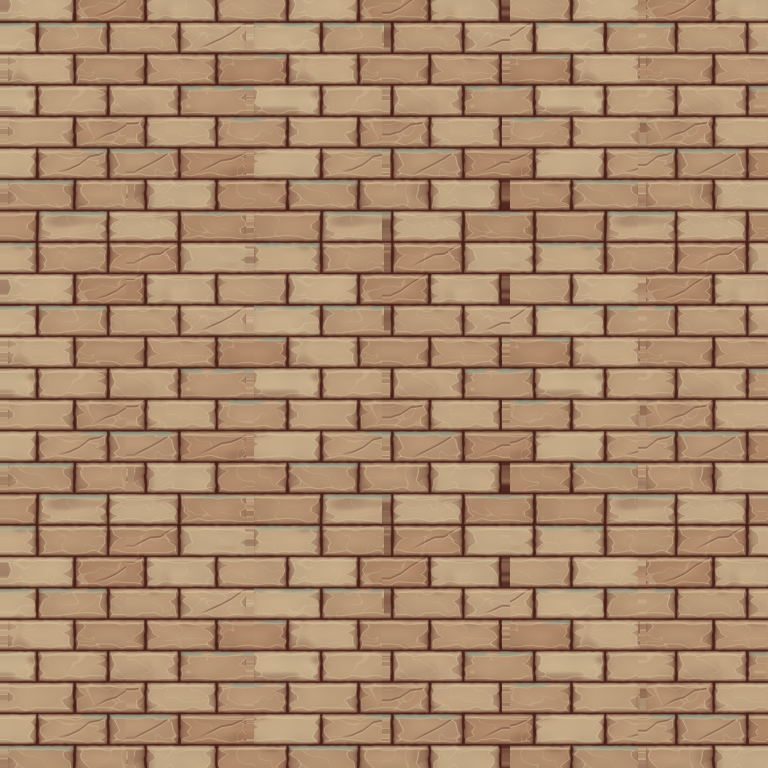
Give the GLSL for this texture, as a WebGL 2 fragment shader.

```glsl
#version 300 es
precision highp float;
// Weathered tan brick wall: a block of nine courses by four bricks repeats over
// the canvas. Each brick has a bevel, chipped ends, pale veins and some cracks.
// Narrow strips at the panel seams hold their colour sideways as streaks.
#define BRICKS_ACROSS 10.817
#define COURSES 24.435
#define FIRST_COURSE 0.30
#define ASPECT 2.26
#define JOINT_SIDE 0.038
#define JOINT_BED 0.026
#define CHIP_DEPTH 0.40
#define VEIN_WIDTH 0.024
#define CRACK_SHARE 0.76
#define SEAM_STRIP 0.0104
#define DARK_STREAKS 0.72

uniform vec2 u_resolution;
out vec4 outColor;

const vec3 CLAY = vec3(0.67, 0.515, 0.395);
const vec3 SAND = vec3(0.765, 0.665, 0.53);
const vec3 CREAM = vec3(0.86, 0.78, 0.64);
const vec3 UMBER = vec3(0.47, 0.31, 0.24);
const vec3 MORTAR = vec3(0.28, 0.12, 0.09);
const vec3 PATINA = vec3(0.55, 0.60, 0.52);

// Paleness of the four bricks in each of the nine courses
const vec4 TONES[9] = vec4[9](
  vec4(0.8, 0.3, 0.1, 0.9), vec4(0.9, 0.0, 0.9, 0.5), vec4(0.9, 0.4, 0.5, 0.7),
  vec4(0.8, 0.2, 0.3, 0.0), vec4(1.0, 0.6, 0.7, 0.3), vec4(0.6, 0.2, 0.8, 0.3),
  vec4(0.9, 0.4, 0.3, 0.0), vec4(0.3, 0.3, 0.9, 0.1), vec4(0.2, 0.8, 0.9, 0.1));

float hash(vec2 p) {
  vec3 q = fract(p.xyx * 0.1031);
  q += dot(q, q.yzx + 33.33);
  return fract((q.x + q.y) * q.z);
}

float noise(vec2 p) {
  vec2 i = floor(p), f = fract(p);
  f = f * f * (3.0 - 2.0 * f);
  return mix(mix(hash(i), hash(i + vec2(1, 0)), f.x),
             mix(hash(i + vec2(0, 1)), hash(i + vec2(1, 1)), f.x), f.y);
}

// Straight segments between random heights, for jagged outlines
float jagged(float x, float seed) {
  float i = floor(x);
  return mix(hash(vec2(i, seed)), hash(vec2(i + 1.0, seed)), x - i);
}

float line(float d, float width) {
  return 1.0 - smoothstep(0.2 * width, width, abs(d));
}

// Hold the sampled position constant in the strips beside alternate seams
float streak(float x) {
  float s = mod(x - 0.164, 1.0 / 3.0);
  if (s < 1.0 / 6.0) x += clamp(s, SEAM_STRIP, 1.0 / 6.0 - SEAM_STRIP) - s;
  return max(x, SEAM_STRIP);
}

vec3 wall(vec2 uv) {
  // Layout: half-brick offset, with two aligned courses where the block restarts
  float course = (1.0 - uv.y) * COURSES + FIRST_COURSE;
  float row = mod(floor(course) + 1.0, 9.0);
  float held = streak(uv.x);
  float along = held * BRICKS_ACROSS + mix(0.475, -0.05, mod(row, 2.0));
  float column = mod(floor(along), 4.0);
  vec2 p = vec2(fract(along) * ASPECT, fract(course));
  float seed = row * 4.0 + column + 3.0;
  vec2 grain = p + seed * vec2(7.3, 3.7);

  // Distances to the ends and beds; most streaks avoid the dark joint
  float wear = noise(grain * 7.0) - 0.5;
  float inStrip = step(0.00001, abs(held - uv.x));
  float faded = inStrip * step(hash(vec2(row, floor(uv.x * 12.0))), DARK_STREAKS);
  float side = min(p.x, ASPECT - p.x) + 0.04 * wear + 0.13 * faded;
  float top = p.y + 0.015 * wear;
  float bottom = 1.0 - p.y + 0.015 * wear;
  float bed = min(top, bottom);
  float isRight = step(0.5 * ASPECT, p.x);

  // Face: brick tone, soft stains and a lit centre
  float tone = TONES[int(row)][int(column)];
  vec3 color = mix(CLAY, SAND, tone);
  color *= 0.97 + 0.06 * noise(grain * vec2(1.5, 2.5));
  float stain = smoothstep(0.66, 0.98, noise(grain * vec2(1.1, 1.7) + 19.0));
  color = mix(color, UMBER, 0.35 * stain);
  color = mix(color, CREAM, 0.12 * smoothstep(0.1, 0.5, bed) * smoothstep(0.2, 0.9, side));

  // Fine veins follow a warped noise contour
  float field = noise(grain * vec2(1.6, 2.6) + 0.6 * noise(grain * 4.0));
  color = mix(color, CREAM, 0.28 * line(field - 0.5, VEIN_WIDTH));

  // Diagonal crack with a kinked path on some bricks
  float crackY = 1.12 - 0.48 * p.x + 0.16 * (jagged(p.x * 3.0, seed) - 0.5);
  float cracked = step(CRACK_SHARE, hash(vec2(seed, 5.0))) * smoothstep(0.5, 1.1, p.x);
  color = mix(color, UMBER, 0.6 * cracked * line(p.y - crackY, 0.05));
  color = mix(color, CREAM, 0.3 * cracked * line(p.y - crackY - 0.05, 0.035));

  // Jagged chips at the ends, wavy bevel along the beds
  float spike = jagged(p.y * 7.0 + seed, seed + 40.0 * isRight);
  float chip = side - 0.07 - CHIP_DEPTH * spike * spike * smoothstep(0.0, 0.25, bed);
  float bevel = bed - 0.07 - 0.14 * noise(vec2(grain.x * 3.0, step(0.5, p.y) * 9.0 + seed));
  float chipShade = 0.15 + 0.5 * exp(-max(side, 0.0) / 0.14);
  color = mix(color, UMBER, chipShade * (1.0 - smoothstep(-0.03, 0.01, chip)));
  color = mix(color, UMBER, 0.12 * (1.0 - smoothstep(-0.03, 0.02, bevel)));
  color = mix(color, CREAM, 0.45 * line(chip - 0.01, 0.03));
  color = mix(color, CREAM, 0.4 * line(bevel, 0.03) * smoothstep(0.05, 0.2, side));

  // Lit upper edge, greenish on some bricks, and shaded lower edge
  float mossy = step(0.62, hash(vec2(seed, 11.0))) * smoothstep(0.25, 0.65, noise(grain * 2.0));
  color = mix(color, CREAM, 0.5 * line(top - 0.12, 0.06));
  color = mix(color, PATINA, 0.7 * mossy * (1.0 - smoothstep(0.08, 0.22, top)));
  color = mix(color, UMBER, 0.6 * (1.0 - smoothstep(0.03, 0.12, bottom)));

  // Dark joints with a short falloff onto the brick
  color = mix(color, MORTAR, 0.75 * exp(-max(side, 0.0) / 0.055));
  color = mix(color, MORTAR, 0.65 * exp(-max(bed, 0.0) / 0.035));
  float joint = min(side - JOINT_SIDE, bed - JOINT_BED);
  return mix(color, MORTAR, 0.9 * (1.0 - smoothstep(-0.02, 0.02, joint)));
}

void main() {
  // Average a small grid of samples to smooth the edges
  vec3 sum = vec3(0.0);
  for (int i = 0; i < 4; i++) {
    vec2 offset = vec2(i % 2, i / 2) * 0.5 - 0.25;
    sum += wall((gl_FragCoord.xy + offset) / u_resolution);
  }
  outColor = vec4(sum * 0.25, 1.0);
}
```
